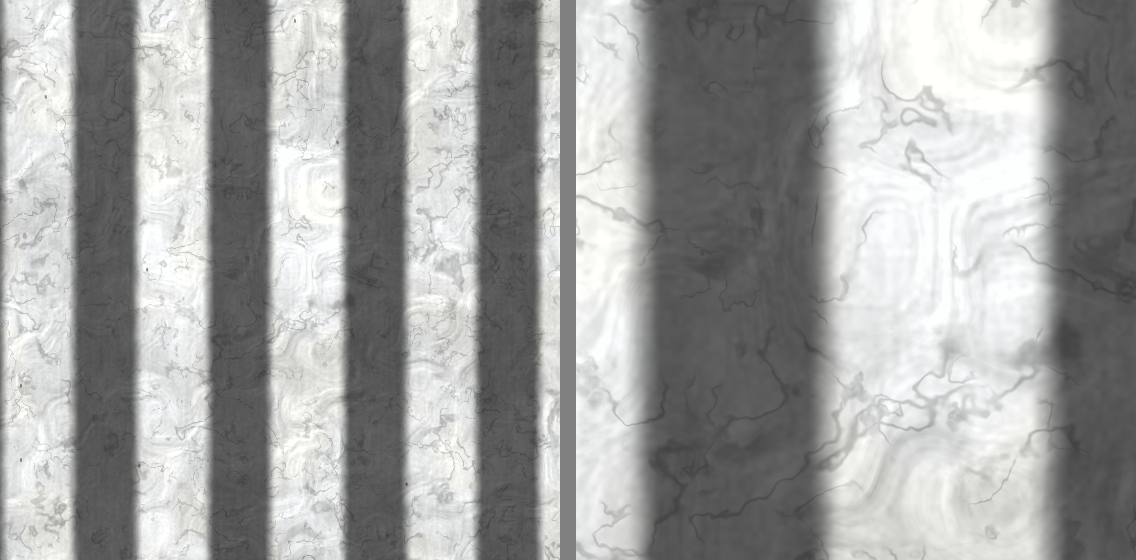
Left, the full canvas; right, a detail of the centre.
Give the GLSL for this texture, as a Shadertoy shader.

```glsl
float hash(vec2 p) {
    vec3 q = fract(p.xyx * vec3(0.1031, 0.1030, 0.0973));
    q += dot(q, q.yzx + 33.33);
    return fract((q.x + q.y) * q.z);
}

float noise(vec2 p) {
    vec2 i = floor(p), f = fract(p);
    f = f * f * (3.0 - 2.0 * f);
    return mix(mix(hash(i), hash(i + vec2(1, 0)), f.x),
               mix(hash(i + vec2(0, 1)), hash(i + vec2(1, 1)), f.x), f.y);
}

float fbm(vec2 p) {
    float sum = 0.0, amp = 0.5;
    for (int i = 0; i < 5; i++) {
        sum += amp * noise(p);
        p = mat2(1.6, 1.2, -1.2, 1.6) * p + 17.3;
        amp *= 0.5;
    }
    return sum / 0.97;
}

// Height of the flaked, trowelled paint
float relief(vec2 p) {
    vec2 warp = vec2(noise(p * 19.0), noise(p * 19.0 + 41.7)) - 0.5;
    return fbm(p * 24.0 + 2.8 * warp);
}

// Short curled wrinkles: broken contour lines of warped noise
float wrinkles(vec2 p, float scale) {
    vec2 warp = vec2(fbm(p * scale * 0.7), fbm(p * scale * 0.7 + 63.1)) - 0.5;
    float line = abs(noise(p * scale + 3.5 * warp) - 0.5);
    float gaps = smoothstep(0.48, 0.68, noise(p * scale * 0.9 + 88.0));
    return smoothstep(0.09, 0.0, line) * gaps;
}

void mainImage(out vec4 fragColor, in vec2 fragCoord) {
    vec2 uv = fragCoord / iResolution.xy;

    // Soft-edged vertical stripes
    float across = (uv.x - 0.0685) / 0.24;
    float stripe = floor(across + 0.5);
    float offset = abs(across - stripe) * 0.24;
    float halfWidth = 0.0655 + 0.004 * (hash(vec2(stripe, 5.0)) - 0.5);
    float ragged = 0.003 * (noise(uv * vec2(90.0, 45.0)) - 0.5);
    float light = 1.0 - smoothstep(-0.014, 0.011, offset - halfWidth + ragged);

    // Surface wear
    float height = relief(uv);
    float slope = height - relief(uv + vec2(-0.0025, 0.003));
    float crease = max(wrinkles(uv, 27.0), 0.8 * wrinkles(uv + 3.7, 43.0));
    float cloud = fbm(uv * vec2(7.0, 5.0) + 12.0) - 0.5;
    float streak = noise(uv * vec2(210.0, 22.0)) - 0.5;
    float grain = noise(uv * 250.0) - 0.5;
    float glow = exp(-5.0 * dot(uv - vec2(0.62, 0.6), uv - vec2(0.62, 0.6)));

    // Pale and dark paint
    float paleTone = 0.88 + 0.06 * glow + 0.24 * cloud + 0.22 * (height - 0.5)
        + 0.32 * slope - 0.17 * crease + 0.04 * streak + 0.05 * grain;
    float darkTone = 0.35 + 0.07 * cloud + 0.06 * (height - 0.5)
        + 0.13 * slope - 0.06 * crease + 0.02 * streak + 0.025 * grain;
    vec3 tint = mix(vec3(1.004, 1.003, 0.985), vec3(0.992, 1.002, 1.003),
                    smoothstep(0.35, 0.65, noise(uv * 11.0 + 30.0)));
    vec3 color = mix(vec3(darkTone), min(paleTone, 1.0) * tint, light);

    // Rare brown specks
    vec2 cell = floor(uv * 9.0);
    vec2 center = 0.2 + 0.6 * vec2(hash(cell + 21.0), hash(cell + 54.0));
    float speck = length((fract(uv * 9.0) - center) * vec2(1.4, 0.8));
    float spot = smoothstep(0.035, 0.015, speck) * step(0.93, hash(cell + 9.0));
    color = mix(color, color * vec3(0.68, 0.58, 0.5), spot);

    fragColor = vec4(clamp(color, 0.0, 1.0), 1.0);
}
```
